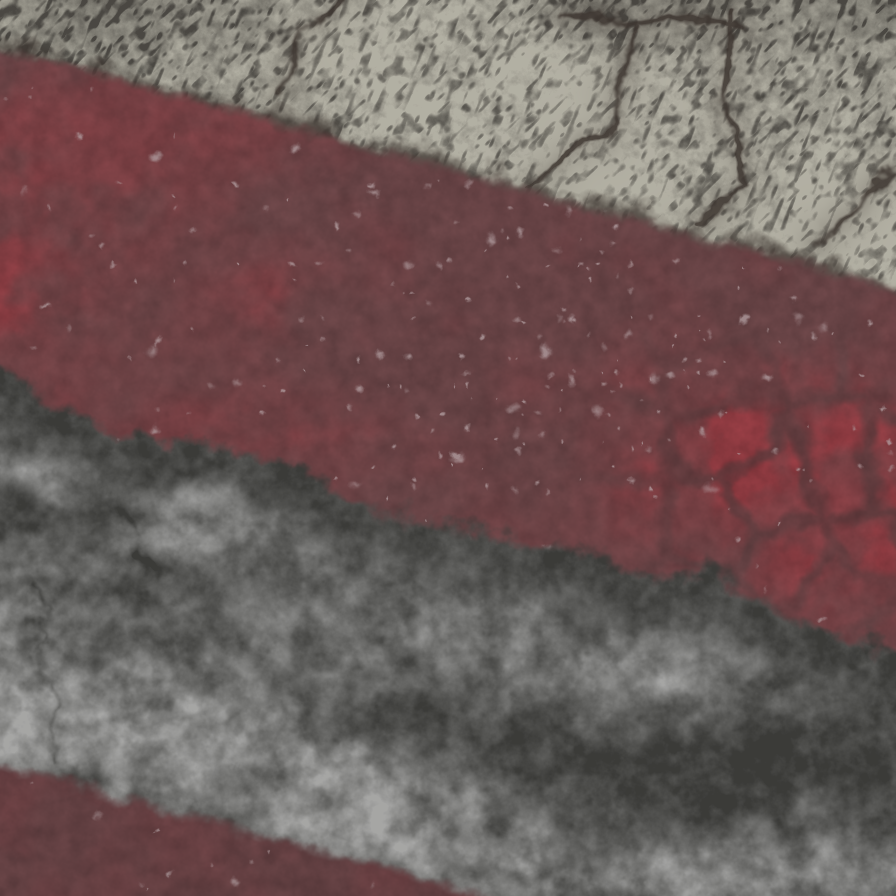
Write a three.js fragment shader that draws this texture.

```glsl
// Weathered painted concrete: a sloping red band crosses cracked cream plaster
// above and stained grey concrete below, with a second red edge at lower left.
// Ragged edges and grain are value noise; broad tones are soft elliptical blobs.
varying vec2 vUv;

const vec3 CREAM = vec3(0.70, 0.69, 0.64);
const vec3 PLASTER_PIT = vec3(0.29, 0.28, 0.26);
const vec3 CRACK = vec3(0.23, 0.20, 0.18);
const vec3 DULL_RED = vec3(0.40, 0.26, 0.268);
const vec3 BRIGHT_RED = vec3(0.56, 0.23, 0.255);
const vec3 FLECK = vec3(0.68, 0.60, 0.61);
const vec3 STAIN = vec3(0.23, 0.23, 0.22);
const vec3 PALE_GREY = vec3(0.65, 0.65, 0.645);
const float SOFT = 0.009;

float hash(vec2 p) {
  vec3 q = fract(vec3(p.xyx) * 0.1031);
  q += dot(q, q.yzx + 33.33);
  return fract((q.x + q.y) * q.z);
}
float noise(vec2 p) {
  vec2 i = floor(p), f = fract(p);
  f = f * f * (3.0 - 2.0 * f);
  return mix(mix(hash(i), hash(i + vec2(1, 0)), f.x),
             mix(hash(i + vec2(0, 1)), hash(i + vec2(1, 1)), f.x), f.y);
}
float fbm(vec2 p) {
  float sum = 0.0, amp = 0.5;
  for (int i = 0; i < 4; i++) {
    sum += amp * noise(p);
    p = mat2(1.6, 1.2, -1.2, 1.6) * p + 7.3;
    amp *= 0.5;
  }
  return sum;
}
float blob(vec2 p, float x, float y, float rx, float ry) {
  vec2 d = (p - vec2(x, y)) / vec2(rx, ry);
  return exp(-dot(d, d));
}
float segment(vec2 p, float ax, float ay, float bx, float by) {
  vec2 a = p - vec2(ax, ay), b = vec2(bx - ax, by - ay);
  return length(a - b * clamp(dot(a, b) / dot(b, b), 0.0, 1.0));
}
vec2 warp(vec2 p, float scale, float amount) {
  return p + amount * (vec2(fbm(p * scale), fbm(p * scale + 40.0)) - 0.47);
}
// Distance gap between the two nearest scattered points: zero on cell borders
float cellGap(vec2 p) {
  float near = 9.0, next = 9.0;
  for (int k = 0; k < 9; k++) {
    vec2 c = floor(p) + vec2(mod(float(k), 3.0), floor(float(k) / 3.0)) - 1.0;
    float d = length(c + vec2(hash(c), hash(c + 17.0)) - p);
    next = min(next, max(near, d));
    near = min(near, d);
  }
  return next - near;
}
// Pale chips: one jittered, stretched speck per chosen cell
float flecks(vec2 p) {
  float sum = 0.0;
  vec2 w = warp(p, 90.0, 0.012);
  for (int i = 0; i < 3; i++) {
    float scale = 32.0 + 17.0 * float(i);
    vec2 cell = floor(w * scale), seed = cell + 61.0 * float(i + 1);
    float density = 0.04 + 0.2 * blob(cell / scale, 0.65, 0.58, 0.2, 0.13);
    vec2 d = fract(w * scale) - 0.3 - 0.4 * vec2(hash(seed + 3.1), hash(seed + 8.7));
    d.x *= mix(0.6, 1.6, hash(seed + 5.3));
    sum += (1.0 - smoothstep(0.0, mix(0.14, 0.3, hash(seed + 2.9)), length(d)))
         * step(hash(seed), density) * mix(0.4, 1.2, hash(seed + 9.2));
  }
  return min(sum, 1.0);
}
vec3 plaster(vec2 p, float above) {
  vec2 w = warp(p, 28.0, 0.03);
  float c = min(segment(w, 0.32, 0.89, 0.33, 0.96), segment(w, 0.33, 0.96, 0.38, 1.0));
  c = min(c, min(segment(w, 0.70, 0.94, 0.68, 0.85), segment(w, 0.68, 0.85, 0.59, 0.795)));
  c = min(c, min(segment(w, 0.63, 0.98, 0.83, 0.97), segment(w, 0.70, 0.94, 0.71, 0.975)));
  c = min(c, min(segment(w, 0.82, 0.99, 0.81, 0.88), segment(w, 0.81, 0.88, 0.835, 0.79)));
  c = min(c, min(segment(w, 0.835, 0.79, 0.78, 0.75), segment(w, 0.99, 0.81, 0.91, 0.725)));
  float grime = 0.4 * blob(p, 0.1, 0.98, 0.24, 0.12) + 0.4 * blob(p, 0.72, 1.0, 0.22, 0.055)
              + 0.35 * blob(p, 0.98, 0.96, 0.14, 0.09);
  // Short pits: stretched noise along two directions
  float pits = max(noise(vec2(p.x + p.y, p.y - p.x) * vec2(65.0, 135.0)),
                   noise(vec2(p.x - 0.4 * p.y, p.y) * vec2(160.0, 75.0) + 50.0));
  float tone = 0.65 * smoothstep(0.58, 0.95, pits) + grime
             + 0.5 * (fbm(p * 14.0) - 0.45) + 0.7 * (fbm(p * 110.0) - 0.47);
  float crack = (1.0 - smoothstep(0.0, 0.006, c)) * (0.2 + noise(p * 35.0)) + 0.3 * exp(-c * 70.0);
  float rim = 0.75 * (1.0 - smoothstep(-0.005, 0.022, above + 0.04 * (fbm(p * 45.0) - 0.5)));
  return mix(mix(CREAM, PLASTER_PIT, clamp(tone, 0.0, 1.0)), CRACK, clamp(max(crack, rim), 0.0, 0.85));
}
vec3 redPaint(vec2 p) {
  vec2 w = warp(p, 20.0, 0.05);
  float right = min(1.0, blob(w, 0.95, 0.44, 0.12, 0.12) + 0.8 * blob(w, 0.79, 0.49, 0.1, 0.09));
  float lump = smoothstep(0.02, 0.3, cellGap(w * 11.0));
  float glow = 0.6 * blob(w, 0.0, 0.66, 0.09, 0.13) + 0.3 * blob(w, 0.1, 0.84, 0.26, 0.12)
             + 0.5 * blob(w, 0.28, 0.66, 0.04, 0.04) + 0.35 * blob(w, 0.28, 0.51, 0.16, 0.05)
             + right * (0.25 + 0.75 * lump);
  glow *= 0.5 + 0.9 * smoothstep(0.3, 0.65, fbm(p * 17.0));
  vec3 color = mix(DULL_RED, BRIGHT_RED, clamp(glow + 0.45 * (fbm(p * 14.0) - 0.43), 0.0, 1.0));
  color *= (0.87 + 0.27 * fbm(p * 70.0)) * (1.0 - 0.12 * right * (1.0 - lump));
  return mix(color, FLECK, 0.8 * flecks(p));
}
vec3 concrete(vec2 p, float below) {
  vec2 w = warp(p, 20.0, 0.08);
  float light = 0.26 + 0.48 * blob(w, 0.0, 0.25, 0.06, 0.11) + 0.45 * blob(w, 0.17, 0.19, 0.16, 0.07)
    + 0.5 * blob(w, 0.42, 0.1, 0.15, 0.07) + 0.42 * blob(w, 0.22, 0.42, 0.07, 0.035)
    + 0.3 * blob(w, 0.03, 0.48, 0.07, 0.03) + 0.3 * blob(w, 0.7, 0.25, 0.17, 0.045)
    + 0.2 * blob(w, 0.42, 0.3, 0.18, 0.07) + 0.4 * blob(w, 0.85, 0.02, 0.32, 0.045)
    + 0.35 * blob(w, 0.592, 0.03, 0.04, 0.03) - 0.26 * blob(w, 0.84, 0.14, 0.3, 0.055)
    - 0.22 * blob(w, 0.48, 0.2, 0.13, 0.035) - 0.22 * blob(w, 0.02, 0.42, 0.09, 0.035)
    - 0.17 * (1.0 - smoothstep(0.015, 0.09, below));
  float body = clamp(light, 0.06, 0.6);
  light += (fbm(p * 38.0) - 0.46) * (0.25 + 1.5 * body) + 0.4 * (fbm(p * 85.0) - 0.47);
  float c = min(segment(w, 0.05, 0.33, 0.05, 0.17), segment(w, 0.155, 0.44, 0.17, 0.37));
  light -= 0.25 * (1.0 - smoothstep(0.0, 0.008, c)) * noise(p * 40.0) + 0.15 * exp(-c * 70.0);
  return mix(STAIN, PALE_GREY, clamp(light, 0.0, 1.0));
}
void main() {
  vec2 p = vUv;
  float ragged = fbm(p * 38.0) - 0.47, shelf = (p.x - 0.8) / 0.06;
  // Signed heights relative to the three paint edges
  float top = p.y - 0.945 + 0.27 * p.x + 0.02 * ragged;
  float bottom = p.y - 0.575 + 0.31 * p.x - 0.012 * sin(p.x * 19.0 - 4.0)
               - 0.04 * exp(-shelf * shelf) + 0.045 * ragged + 0.02 * (noise(p * 13.0) - 0.5);
  float lower = p.y - 0.145 + 0.265 * p.x + 0.025 * ragged;
  vec3 red = redPaint(p);
  vec3 color = mix(concrete(p, -bottom), red, smoothstep(-SOFT, SOFT, bottom));
  color = mix(color, plaster(p, top), smoothstep(-SOFT, SOFT, top));
  gl_FragColor = vec4(mix(red * 0.95, color, smoothstep(-SOFT, SOFT, lower)), 1.0);
}
```
